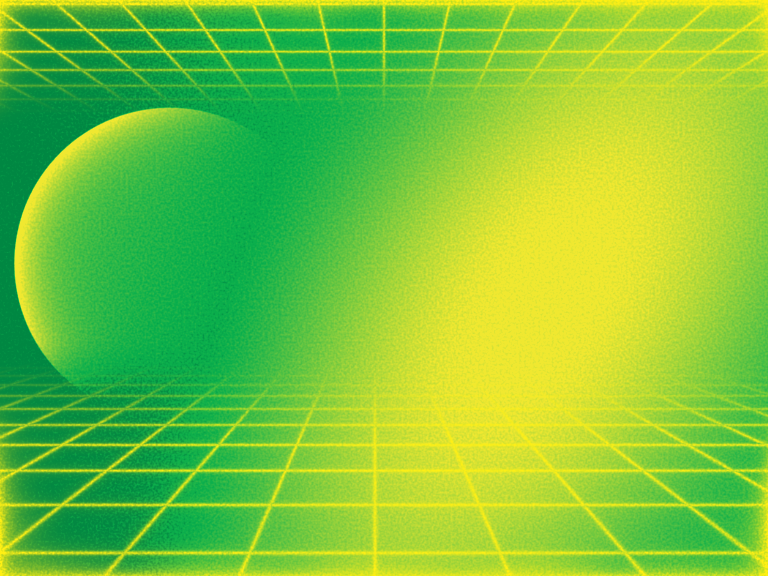
Reproduce this background procedurally as a Shadertoy shader.

```glsl
// Neon grid floor and ceiling around a rim-lit sphere, on a grainy green to yellow glow.

vec2 hashGradient(vec2 cell) {
    vec3 q = fract(vec3(cell.xyx) * vec3(0.1031, 0.1030, 0.0973));
    q += dot(q, q.yzx + 33.33);
    float angle = 6.2832 * fract((q.x + q.y) * q.z);
    return vec2(cos(angle), sin(angle));
}

float gradientNoise(vec2 p) {
    vec2 i = floor(p), f = fract(p);
    vec2 w = f * f * f * (f * (f * 6.0 - 15.0) + 10.0);
    float a = dot(hashGradient(i), f);
    float b = dot(hashGradient(i + vec2(1, 0)), f - vec2(1, 0));
    float c = dot(hashGradient(i + vec2(0, 1)), f - vec2(0, 1));
    float d = dot(hashGradient(i + 1.0), f - 1.0);
    return mix(mix(a, b, w.x), mix(c, d, w.x), w.y);
}

float toInteger(float v) {
    return abs(fract(v + 0.5) - 0.5);
}

// Soft core with a wider halo
float neonLine(float dist, float width) {
    float core = dist / width;
    return 0.8 * exp(-core * core) + 0.2 * exp(-dist / (3.0 * width));
}

// Perspective grid: x is measured from the vanishing point, h from the horizon
float perspectiveGrid(float x, float h, float spacing, float depth, float width) {
    h = max(h, 0.05);
    float column = x / (spacing * h);
    float columnDist = toInteger(column) * h / length(vec2(1.0 / spacing, column));
    float rowDist = toInteger(depth / h) * h * h / depth;
    return max(neonLine(columnDist, width), neonLine(rowDist, width * 0.85));
}

// Tone 0 is deep green, 0.2 is fresh green, 1 is yellow
vec3 duotone(float tone) {
    vec3 deepGreen = vec3(0.0, 0.53, 0.26);
    vec3 freshGreen = vec3(0.04, 0.685, 0.30);
    vec3 yellow = vec3(0.94, 0.91, 0.19);
    vec3 col = mix(deepGreen, freshGreen, smoothstep(0.0, 0.2, tone));
    return mix(col, yellow, clamp((tone - 0.2) / 0.8, 0.0, 1.0));
}

void mainImage(out vec4 fragColor, in vec2 fragCoord) {
    vec2 p = fragCoord / iResolution.y;
    float aspect = iResolution.x / iResolution.y;
    float pixel = 1.0 / iResolution.y;

    // Tilted elliptical glow over a dark left side
    vec2 g = p - vec2(0.95, 0.48);
    vec2 axes = vec2(dot(g, vec2(0.53, 0.85)), dot(g, vec2(-0.85, 0.53)));
    float glow = smoothstep(1.0, 0.1, length(axes / vec2(1.1, 0.56)));
    float tone = 0.2 * smoothstep(0.0, 0.6, p.x) + 0.8 * glow;

    // Sphere lit from the upper left, dissolving at its foot
    float radius = 0.27;
    vec2 s = p - vec2(0.295, 0.543);
    float inside = radius - length(s);
    vec2 lightDir = vec2(-0.9, 0.42);
    float facing = smoothstep(-0.2, 0.9, dot(s / max(length(s), 0.001), lightDir));
    float sphere = 0.24 + 0.17 * dot(s / radius, lightDir)
                 + 0.75 * facing * exp(-max(inside, 0.0) / 0.045);
    float mask = smoothstep(-pixel, pixel, inside) * smoothstep(0.29, 0.42, p.y);
    tone = mix(tone, max(tone, sphere), mask);

    // Film grain
    float grain = gradientNoise(p * 211.0) + 0.6 * gradientNoise(p * 307.0 + 17.0);
    vec3 col = duotone(tone + 0.13 * grain);

    // Grids fading toward their horizons
    float floorH = 0.54 - p.y;
    float ceilingH = p.y - 0.4965;
    float lines = perspectiveGrid(p.x - 0.651, floorH, 0.4346, 2.5, 0.0015 + 0.005 * max(floorH, 0.0))
                * smoothstep(0.16, 0.32, floorH);
    lines += perspectiveGrid(p.x - 0.6667, ceilingH, 0.229, 4.965, 0.0026)
           * smoothstep(0.30, 0.43, ceilingH);

    // Uneven light leaking in from the borders
    float wobble = 1.0 + 0.7 * gradientNoise(p * 7.0);
    float sideBand = smoothstep(0.22, 0.48, abs(p.y - 0.55));
    float side = sideBand * exp(-min(p.x, aspect - p.x) / (0.02 * wobble));
    float top = exp(-(1.0 - p.y) / (0.014 * wobble));
    float bottom = 0.8 * exp(-p.y / (0.015 * wobble));
    float border = 1.0 - (1.0 - side) * (1.0 - top) * (1.0 - bottom);

    float neon = 1.0 - (1.0 - clamp(lines, 0.0, 1.0) * 0.85) * (1.0 - border);
    col = mix(col, vec3(1.0, 0.94, 0.08), clamp(neon * (1.0 + 0.3 * grain), 0.0, 1.0));
    fragColor = vec4(col, 1.0);
}
```
